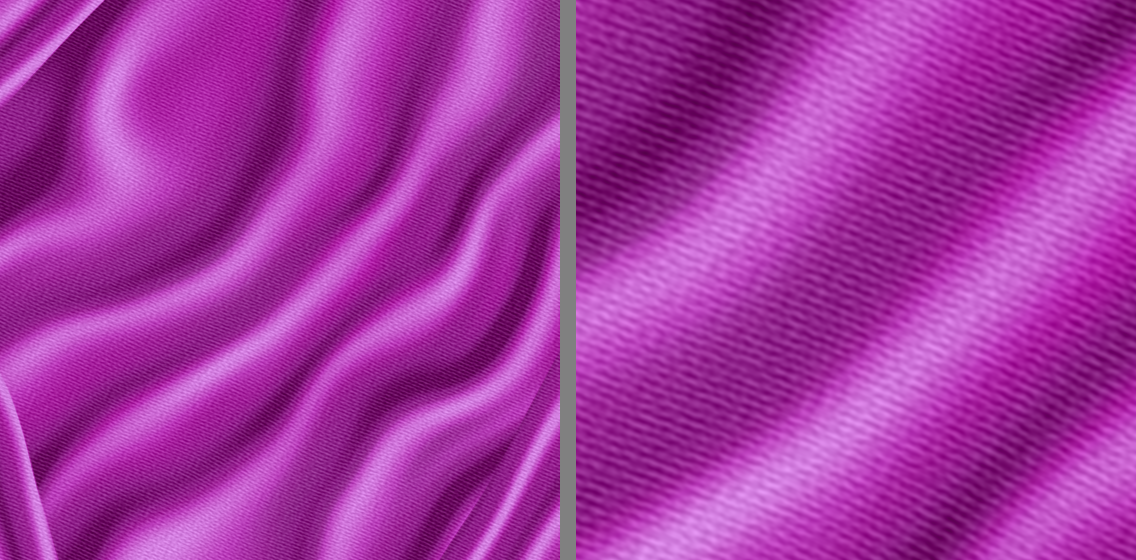
Left, the full canvas; right, a detail of the centre.
Give the GLSL for this texture, as a Shadertoy shader.

```glsl
#define FOLD_COUNT 4.9
#define FOLD_PHASE 1.2
#define FOLD_CONTRAST 0.36
#define WARP 0.17
#define SAG 0.19
#define CREASE 0.13
#define THREADS 160.0
#define WEAVE 0.075
#define GRAIN 0.075
#define TAU 6.28319

float hash(vec2 p) {
    vec3 h = fract(p.xyx * vec3(0.1031, 0.1030, 0.0973));
    h += dot(h, h.yzx + 33.33);
    return fract((h.x + h.y) * h.z);
}

vec2 latticeDirection(vec2 cell) {
    float angle = TAU * hash(cell + 57.0);
    return vec2(cos(angle), sin(angle));
}

// Signed gradient noise, roughly -1 to 1
float noise(vec2 p) {
    vec2 i = floor(p), f = fract(p);
    vec2 w = f * f * f * (f * (f * 6.0 - 15.0) + 10.0);
    vec2 e = vec2(0.0, 1.0);
    float a = dot(latticeDirection(i), f);
    float b = dot(latticeDirection(i + e.yx), f - e.yx);
    float c = dot(latticeDirection(i + e.xy), f - e.xy);
    float d = dot(latticeDirection(i + e.yy), f - e.yy);
    return 1.5 * mix(mix(a, b, w.x), mix(c, d, w.x), w.y);
}

// Coordinate across the folds: diagonal, sagging into a bowl near the middle
float acrossFolds(vec2 p) {
    vec2 toBowl = p - vec2(0.38, 0.52);
    float u = dot(p, vec2(0.74, -0.67));
    u -= SAG * exp(-dot(toBowl, toBowl) / 0.085);
    u += WARP * 0.5 * noise(p * 2.4 + 3.7);
    return u + 0.014 * noise(p * 5.5 + 11.0);
}

// Light on the main cloth, with soft slopes and tighter creases
float clothTone(vec2 p) {
    float u = acrossFolds(p);
    float along = dot(p, vec2(0.67, 0.74));
    float broad = noise(vec2(u * 3.0, along * 2.2) + 21.0);
    float phase = TAU * FOLD_COUNT * u + FOLD_PHASE + 1.1 * broad;
    float sharpness = 0.55 + 0.4 * noise(p * 3.0 + 8.0);
    float tone = 0.5 + FOLD_CONTRAST * sin(phase + sharpness * sin(phase));
    float creased = smoothstep(-0.1, 0.5, noise(p * 2.7 + 31.0));
    tone += CREASE * creased * sin(2.0 * phase + 2.5 * noise(p * 3.5 + 43.0));
    return tone + 0.2 * noise(vec2(u * 5.0, along * 2.6) + 64.0);
}

// Lays a flap of cloth past a bent line, with its own folds and cast shadow
float addFlap(float tone, vec2 p, vec3 line, float phase, float shadow) {
    float bend = 0.025 * noise(p * 3.0 + line.xy * 9.0);
    float d = dot(p, line.xy) - line.z + bend;
    float along = dot(p, vec2(-line.y, line.x));
    float ripple = noise(vec2(d * 7.0, along * 3.0) + 17.0);
    float flap = 0.5 + 0.38 * sin(d * 58.0 + phase + 1.6 * ripple);
    flap += 0.12 * sin(d * 130.0 + 3.0 * ripple);
    tone -= shadow * exp(min(d, 0.0) * 18.0);
    float soft = max(0.002, 1.0 / iResolution.y);
    return mix(tone, flap, smoothstep(-soft, soft, d));
}

// Satin colours from deep shadow to sheen
vec3 satin(float tone) {
    vec3 shades[6] = vec3[6](
        vec3(0.41, 0.03, 0.37), vec3(0.55, 0.12, 0.53),
        vec3(0.63, 0.13, 0.60), vec3(0.73, 0.23, 0.73),
        vec3(0.78, 0.36, 0.80), vec3(0.83, 0.50, 0.88));
    float stops[6] = float[6](0.04, 0.22, 0.45, 0.64, 0.81, 0.96);
    vec3 color = shades[0];
    for (int i = 1; i < 6; i++) {
        float t = clamp((tone - stops[i - 1]) / (stops[i] - stops[i - 1]), 0.0, 1.0);
        color = mix(color, shades[i], t);
    }
    return color;
}

void mainImage(out vec4 fragColor, in vec2 fragCoord) {
    vec2 p = fragCoord / iResolution.y;

    // Main folds and the three corner flaps
    float tone = clothTone(p);
    tone = addFlap(tone, p, vec3(-0.71, 0.71, 0.58), 0.7, 0.32);
    tone = addFlap(tone, p, vec3(-0.93, -0.36, -0.107), 0.5, 0.18);
    tone = addFlap(tone, p, vec3(0.85, -0.52, 0.663), -2.0, 0.0);
    tone = clamp(tone, 0.0, 1.0);
    vec3 color = satin(tone);

    // Shadowed slopes drift between vivid magenta and dull purple
    float midtone = smoothstep(0.15, 0.4, tone) * (1.0 - smoothstep(0.5, 0.75, tone));
    color += midtone * noise(p * 2.8 + 77.0) * vec3(0.07, -0.05, 0.05);

    // Twill threads, faded where they become too fine to resolve
    vec2 drape = p + 0.012 * vec2(noise(p * 4.0), noise(p * 4.0 + 9.0));
    float thread = THREADS * dot(drape, vec2(0.4, 0.92));
    float visible = 1.0 - smoothstep(0.35, 0.8, fwidth(thread));
    float weave = visible * sin(TAU * thread) * mix(1.0, 0.55, tone);

    // Short irregular glints along the yarn
    float grain = noise(vec2(dot(p, vec2(0.92, -0.4)) * 170.0, dot(p, vec2(0.4, 0.92)) * 300.0));
    color += (WEAVE * weave + GRAIN * grain) * vec3(0.8, 1.0, 0.85);

    fragColor = vec4(clamp(color, 0.0, 1.0), 1.0);
}
```
